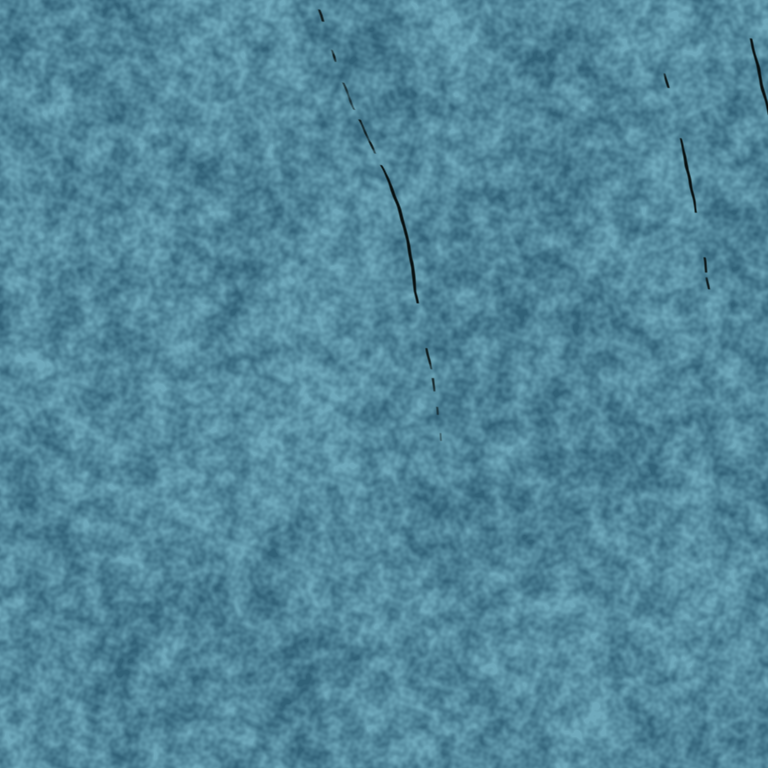
This texture is drawn by a three.js fragment shader. Its source:

```glsl
// Blue felt-like surface with a few broken, steep dark cracks near the top.
// The felt is a sum of rotated gradient noise octaves over broad soft blotches;
// each crack is a thin bent curve, solid in its core and dashed at its ends.

#define MEAN_COLOR vec3(0.320, 0.529, 0.609)
#define TONE_COLOR vec3(0.045, 0.052, 0.049)
#define CRACK_COLOR vec3(0.03, 0.06, 0.06)
#define GRAIN_SCALE 30.0
#define GRAIN_AMOUNT 0.56
#define GRAIN_GAIN 0.88
#define BLOTCH_AMOUNT 0.31
#define SHADE_AMOUNT 0.55
#define SHADE_WIDTH 0.075
#define CRACK_WIDTH 0.0019
#define SOFTNESS 0.0015

varying vec2 vUv;

float hash(vec2 p) {
  vec3 q = fract(vec3(p.xyx) * 0.1031);
  q += dot(q, q.yzx + 33.33);
  return fract((q.x + q.y) * q.z);
}

vec2 gradient(vec2 cell) {
  float angle = 6.28319 * hash(cell);
  return vec2(cos(angle), sin(angle));
}

// Gradient noise, scaled to a standard deviation near one
float noise(vec2 p) {
  vec2 i = floor(p);
  vec2 f = p - i;
  vec2 u = f * f * f * (f * (f * 6.0 - 15.0) + 10.0);
  vec2 e = vec2(1.0, 0.0);
  float low = mix(dot(gradient(i), f), dot(gradient(i + e.xy), f - e.xy), u.x);
  float high = mix(dot(gradient(i + e.yx), f - e.yx), dot(gradient(i + e.xx), f - e.xx), u.x);
  return 4.8 * mix(low, high, u.y);
}

// Fine mottling, turned at each octave to hide the lattice
float grain(vec2 p) {
  mat2 turn = mat2(0.8, 0.6, -0.6, 0.8);
  vec2 q = turn * p * GRAIN_SCALE + 71.0;
  float amount = GRAIN_AMOUNT;
  float sum = 0.0;
  for (int octave = 0; octave < 3; octave++) {
    sum += amount * noise(q);
    q = turn * q * 2.1 + 17.3;
    amount *= GRAIN_GAIN;
  }
  return sum;
}

// Broad blotches, stretched upwards
float blotches(vec2 p) {
  return BLOTCH_AMOUNT * (noise(p * vec2(6.0, 3.5) + 40.0) + noise(p * vec2(15.0, 11.0) + 90.0));
}

// Sideways offset from a parabola with a slight bend (path.w), running down
float pathOffset(vec2 p, vec4 path) {
  float depth = 1.0 - p.y;
  float bend = -path.w * sin(3.14159 * (clamp(depth, 0.02, 0.38) - 0.02) / 0.18);
  return p.x - (path.x + depth * (path.y + depth * path.z) + bend);
}

// Light on the left of a crack and dark on its right
float sideShade(vec2 p, vec4 path, vec2 core) {
  float s = pathOffset(p, path) / SHADE_WIDTH;
  float along = (1.0 - p.y - 0.5 * (core.x + core.y)) / 0.2;
  return -SHADE_AMOUNT * s * exp(0.5 - 0.5 * s * s - 0.5 * along * along);
}

// Coverage of one crack; above and below hold gap, reach and dash period
float crack(vec2 p, vec4 path, vec2 core, vec3 above, vec3 below) {
  float depth = 1.0 - p.y;
  float slope = path.y + 2.0 * path.z * depth;
  float wobble = 0.0004 * noise(vec2(depth * 40.0, path.x * 50.0));
  float offset = abs(pathOffset(p, path) + wobble) / sqrt(1.0 + slope * slope);

  // Solid core
  float beyond = max(core.x - depth, depth - core.y);
  float solid = 1.0 - smoothstep(-SOFTNESS, SOFTNESS, beyond);

  // Dashes that shorten and fade away from the core
  vec3 tail = depth < core.x ? above : below;
  float cell = floor((beyond - tail.x) / tail.z);
  float center = tail.x + (cell + 0.5) * tail.z;
  float halfLength = tail.z * mix(0.42, 0.15, smoothstep(0.06, 0.14, center));
  float dash = 1.0 - smoothstep(-SOFTNESS, SOFTNESS, abs(beyond - center) - halfLength);
  dash *= step(tail.x, beyond) * step(center, tail.y);
  dash *= mix(0.65, 0.95, hash(vec2(cell, floor(depth + path.x * 90.0))));

  // Thinner ends with uneven strength
  float uneven = noise(vec2(depth * 90.0, path.x * 70.0));
  float taper = mix(0.72, 1.0, smoothstep(0.0, 0.04, -beyond)) + 0.05 * uneven;
  float line = 1.0 - smoothstep(-SOFTNESS, SOFTNESS, offset - CRACK_WIDTH * taper);
  dash *= clamp(0.95 + 0.2 * uneven, 0.5, 1.0);
  return line * max(solid, dash);
}

void main() {
  vec2 p = vUv;
  vec4 longPath = vec4(0.409, 0.46, -0.30, 0.008);
  vec4 shortPath = vec4(0.838, 0.305, -0.21, 0.0);
  vec4 edgePath = vec4(0.965, 0.245, 0.0, 0.0);
  vec2 longCore = vec2(0.215, 0.395);
  vec2 shortCore = vec2(0.18, 0.277);

  // Felt tone
  float tone = grain(p) + blotches(p);
  tone += sideShade(p, longPath, longCore) + 0.6 * sideShade(p, shortPath, shortCore);
  vec3 color = MEAN_COLOR + TONE_COLOR * clamp(tone, -2.8, 2.6);

  // Cracks
  float cover = crack(p, longPath, longCore, vec3(0.011, 0.21, 0.0525), vec3(0.055, 0.19, 0.034));
  cover = max(cover, crack(p, shortPath, shortCore, vec3(0.063, 0.087, 0.024), vec3(0.056, 0.104, 0.024)));
  cover = max(cover, crack(p, edgePath, vec2(0.05, 0.15), vec3(0.0, 0.0, 0.05), vec3(0.0, 0.0, 0.05)));

  gl_FragColor = vec4(mix(color, CRACK_COLOR, cover), 1.0);
}
```
